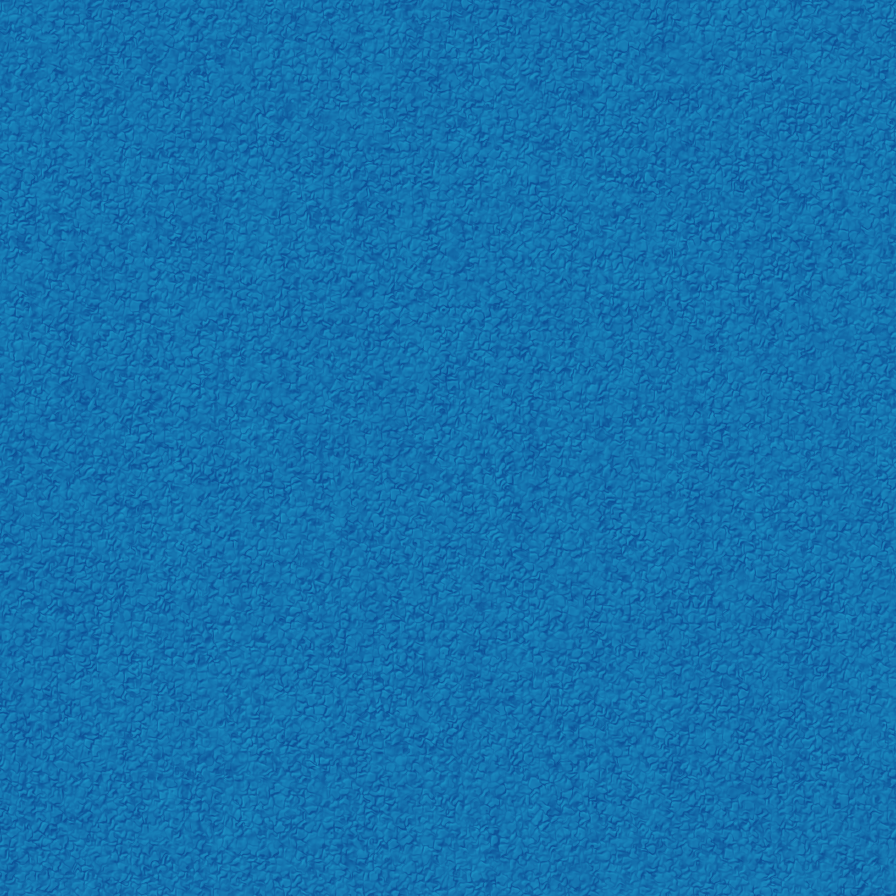
This texture is drawn by a WebGL 1 fragment shader. Its source:

```glsl
precision highp float;
uniform vec2 u_resolution;

const vec3 SHADOW_BLUE = vec3(0.06, 0.36, 0.62);
const vec3 LIGHT_BLUE = vec3(0.10, 0.53, 0.74);
const float LOOPS_ACROSS = 108.0;
const vec2 DIAGONAL = vec2(0.7071);
const vec2 LIGHT_DIR = vec2(-0.55, 0.83);

vec2 hash2(vec2 p) {
  vec3 q = fract(p.xyx * vec3(0.1031, 0.1030, 0.0973));
  q += dot(q, q.yzx + 33.33);
  return fract((q.xx + q.yz) * q.zy);
}

// Two independent channels of smooth value noise, 0 to 1
vec2 noise2(vec2 p) {
  vec2 cell = floor(p);
  vec2 f = fract(p);
  f = f * f * (3.0 - 2.0 * f);
  vec2 low = mix(hash2(cell), hash2(cell + vec2(1.0, 0.0)), f.x);
  vec2 high = mix(hash2(cell + vec2(0.0, 1.0)), hash2(cell + 1.0), f.x);
  return mix(low, high, f.y);
}

// Gap between the two nearest loop centres, 0 in the creases
float loopGap(vec2 p, float jitter, float stretch) {
  vec2 cell = floor(p);
  float nearest = 9.0;
  float second = 9.0;
  for (int y = -1; y <= 1; y++) {
    for (int x = -1; x <= 1; x++) {
      vec2 id = cell + vec2(float(x), float(y));
      vec2 offset = p - id - 0.5 - jitter * (hash2(id + 7.0) - 0.5);
      float d = length(offset - stretch * dot(offset, DIAGONAL) * DIAGONAL);
      second = min(second, max(nearest, d));
      nearest = min(nearest, d);
    }
  }
  return second - nearest;
}

// Height of the curled loops, with creases that fade in and out
float loopHeight(vec2 p) {
  vec2 curl = noise2(p * 1.5 + 19.0) - 0.5;
  vec2 kink = noise2(p * 2.9 + 71.0) - 0.5;
  float gap = loopGap(p + 0.85 * curl + 0.35 * kink, 0.8, 0.24);
  float depth = mix(0.15, 1.1, noise2(p * 1.2 + 53.0).x);
  float crease = 1.0 - smoothstep(0.0, 0.45, gap);
  return 1.0 - depth * crease + 0.35 * (noise2(p * 1.7 + 11.0).y - 0.5);
}

// Brightness of the crepe cloth, 0 in the creases and 1 on lit loops
float clothTone(vec2 uv) {
  vec2 p = uv * LOOPS_ACROSS;
  float height = loopHeight(p);
  float relief = height - loopHeight(p + 0.28 * LIGHT_DIR);

  // Long faint threads, stronger down the cloth than across it
  float warpThread = noise2(p * vec2(1.0, 0.09) + 81.0).x - 0.5;
  float weftThread = noise2(p * vec2(0.12, 1.0) + 37.0).y - 0.5;
  float fibre = noise2(p * 2.3 + 29.0).x - 0.5;

  return 0.56 + 0.62 * (height - 0.76) + 0.42 * relief
    + 0.14 * warpThread + 0.07 * weftThread + 0.34 * fibre;
}

void main() {
  // Four samples per pixel keep the fine creases smooth
  float tone = 0.0;
  for (int y = 0; y < 2; y++) {
    for (int x = 0; x < 2; x++) {
      vec2 subpixel = 0.5 * vec2(float(x), float(y)) - 0.25;
      tone += 0.25 * clothTone((gl_FragCoord.xy + subpixel) / u_resolution.y);
    }
  }
  vec3 color = mix(SHADOW_BLUE, LIGHT_BLUE, clamp(tone, -0.2, 1.2));
  gl_FragColor = vec4(color, 1.0);
}
```
